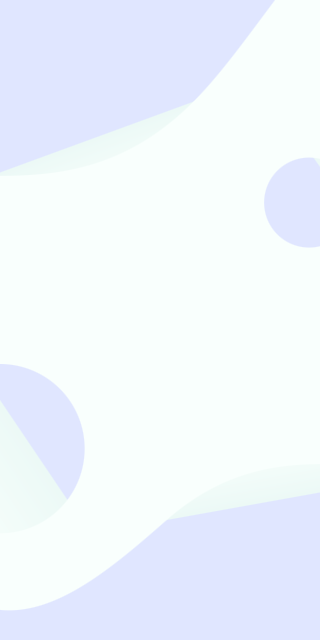
Give the GLSL for this background, as a Shadertoy shader.

```glsl
// Pale mint ribbon with flowing edges and two round holes over lavender.

#define LAVENDER vec3(0.878, 0.902, 1.000)
#define RIBBON vec3(0.976, 1.000, 0.992)
#define MINT_DEEP vec3(0.925, 0.976, 0.965)
#define MINT_PALE vec3(0.961, 0.994, 0.982)
#define FADE_DEPTH 0.13
#define LEFT_HOLE vec3(0.0, 0.598, 0.2645)
#define RIGHT_HOLE vec3(0.966, 1.367, 0.1406)

// Antialiased coverage, positive distance is inside
float fill(float d) {
    return clamp(0.5 + d / max(fwidth(d), 1e-5), 0.0, 1.0);
}

// Signed distance to the line a-b, positive on its left
float leftOf(vec2 p, vec2 a, vec2 b) {
    vec2 along = normalize(b - a);
    return along.x * (p.y - a.y) - along.y * (p.x - a.x);
}

// Height of a cubic from a to b with the given end slopes
float hermite(float x, vec2 a, vec2 b, float slopeA, float slopeB) {
    float w = b.x - a.x;
    float t = (x - a.x) / w;
    float s = 1.0 - t;
    return a.y * s * s * (1.0 + 2.0 * t) + b.y * t * t * (3.0 - 2.0 * t)
         + w * t * s * (slopeA * s - slopeB * t);
}

float upperEdge(float x) {
    vec2 bend = vec2(0.604, 1.682);
    return x < bend.x ? hermite(x, vec2(0.0, 1.4505), bend, 0.0, 1.0)
                      : hermite(x, bend, vec2(0.8594, 2.0), 1.0, 1.33);
}

float lowerEdge(float x) {
    vec2 bend = vec2(0.521, 0.375);
    return x < bend.x ? hermite(x, vec2(0.0, 0.094), bend, -0.1, 0.88)
                      : hermite(x, bend, vec2(1.0, 0.5495), 0.88, 0.0);
}

// Mint facet that pales away from its straight side
vec3 facet(float depth, float fade) {
    vec3 mint = mix(MINT_DEEP, MINT_PALE, clamp(depth / fade, 0.0, 1.0));
    return mix(LAVENDER, mint, fill(depth));
}

float disc(vec2 p, vec3 hole) {
    return fill(hole.z - length(p - hole.xy));
}

void mainImage(out vec4 fragColor, in vec2 fragCoord) {
    // Canvas spans 1 across and 2 up
    vec2 p = fragCoord / iResolution.xy * vec2(1.0, 2.0);

    // Straight facets behind the ribbon
    float upperFacet = leftOf(p, vec2(0.604, 1.682), vec2(0.0, 1.461));
    float lowerFacet = leftOf(p, vec2(0.521, 0.375), vec2(1.0, 0.461));
    vec3 color = facet(min(upperFacet, lowerFacet), FADE_DEPTH);

    // Ribbon between the two flowing edges
    float ribbon = fill(upperEdge(p.x) - p.y) * fill(p.y - lowerEdge(p.x));
    color = mix(color, RIBBON, ribbon);

    // Holes, each crossed by a facet
    float leftFacet = leftOf(p, vec2(0.211, 0.4375), vec2(0.0, 0.75));
    float rightFacet = leftOf(p, vec2(0.979, 1.508), vec2(1.0, 1.479));
    color = mix(color, facet(leftFacet, 2.0 * FADE_DEPTH), disc(p, LEFT_HOLE));
    color = mix(color, facet(rightFacet, FADE_DEPTH), disc(p, RIGHT_HOLE));

    fragColor = vec4(color, 1.0);
}
```
